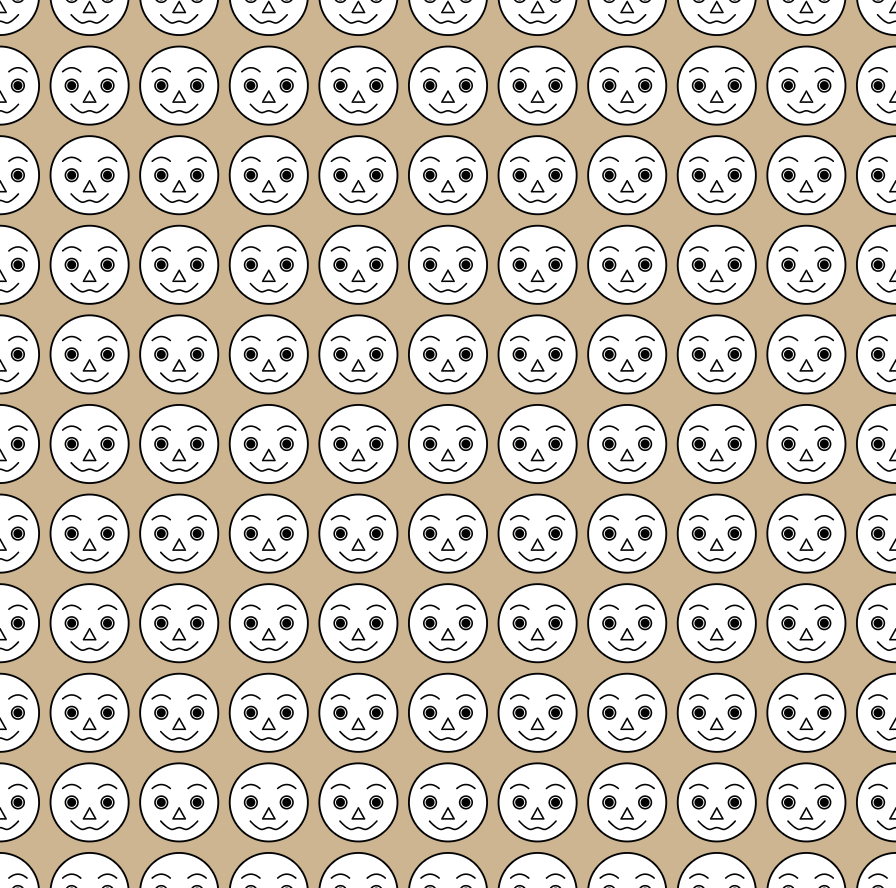
A Shadertoy shader for this pattern:

```glsl
#define COLUMNS 10.0
#define HEAD_RADIUS 0.436
#define HEAD_LINE 0.021
#define FEATURE_LINE 0.018
#define EYE_RADIUS 0.070
#define PUPIL_RADIUS 0.050
#define CURVE_STEPS 14
#define GROUND vec3(0.802, 0.710, 0.570)
#define PAPER vec3(1.0)
#define INK vec3(0.01)

float segmentDistance(vec2 p, vec2 a, vec2 b) {
    vec2 pa = p - a, ba = b - a;
    return length(pa - ba * clamp(dot(pa, ba) / dot(ba, ba), 0.0, 1.0));
}

// Half of the mouth: a dip beside the middle, then a rise to the corner
vec2 mouthPoint(float t) {
    float x = 0.205 * t;
    float rise = pow(max(x - 0.08, 0.0) / 0.125, 1.5);
    return vec2(x, -0.281 - 0.021 * smoothstep(0.0, 0.08, x) + 0.092 * rise);
}

// Shallow arch above the eye
vec2 browPoint(float t) {
    float offset = mix(-0.1, 0.1, t);
    return vec2(0.2 + offset, 0.199 - 4.3 * offset * offset);
}

float curvesDistance(vec2 p) {
    float d = 1.0;
    for (int i = 0; i < CURVE_STEPS; i++) {
        float t0 = float(i) / float(CURVE_STEPS);
        float t1 = float(i + 1) / float(CURVE_STEPS);
        d = min(d, segmentDistance(p, mouthPoint(t0), mouthPoint(t1)));
        d = min(d, segmentDistance(p, browPoint(t0), browPoint(t1)));
    }
    return d;
}

float noseDistance(vec2 p) {
    vec2 apex = vec2(0.0, -0.062), corner = vec2(0.068, -0.184);
    return min(segmentDistance(p, apex, corner),
               segmentDistance(p, vec2(0.0, corner.y), corner));
}

// Antialiased coverage of the inside of a distance field
float fill(float d, float pixel) {
    return clamp(0.5 - d / pixel, 0.0, 1.0);
}

float stroke(float d, float width, float pixel) {
    return fill(abs(d) - 0.5 * width, pixel);
}

void mainImage(out vec4 fragColor, in vec2 fragCoord) {
    // Square cells, one centred on the canvas
    float pixel = COLUMNS / iResolution.x;
    vec2 cell = fract((fragCoord - 0.5 * iResolution.xy) * pixel + 0.5) - 0.5;
    vec2 p = vec2(abs(cell.x), cell.y);

    float head = length(p) - HEAD_RADIUS;
    float eye = length(p - vec2(0.2, 0.0));

    // Line work
    float ink = stroke(head, HEAD_LINE, pixel);
    ink = max(ink, stroke(eye - EYE_RADIUS, FEATURE_LINE, pixel));
    ink = max(ink, fill(eye - PUPIL_RADIUS, pixel));
    ink = max(ink, stroke(noseDistance(p), FEATURE_LINE, pixel));
    ink = max(ink, stroke(curvesDistance(p), FEATURE_LINE, pixel));

    vec3 color = mix(GROUND, PAPER, fill(head, pixel));
    fragColor = vec4(mix(color, INK, ink), 1.0);
}
```
